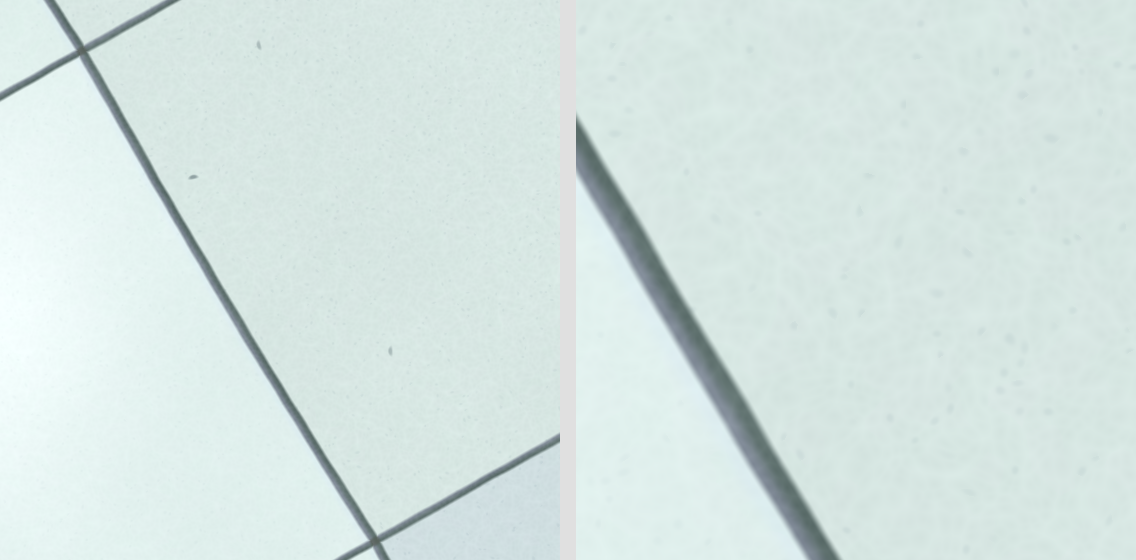
Left, the full canvas; right, a detail of the centre.
Reproduce this texture procedurally as a WebGL 1 fragment shader.

```glsl
precision highp float;
// Large pale floor tiles seen at a slant, with dark, slightly bowed grout lines.
// A skewed grid gives the joints; cellular noise mottles the glaze, and a soft
// glow brightens the left side. A few small dark marks lie on the main tile.

uniform vec2 u_resolution;

vec2 hash2(vec2 p) {
  p = vec2(dot(p, vec2(127.1, 311.7)), dot(p, vec2(269.5, 183.3)));
  return fract(sin(p) * 43758.55);
}

// Distance to the nearest cell point (x) and that cell's random value (y).
vec2 cellular(vec2 p) {
  vec2 cell = floor(p);
  vec2 nearest = vec2(9.0, 0.0);
  for (int j = -1; j <= 1; j++) {
    for (int i = -1; i <= 1; i++) {
      vec2 id = cell + vec2(float(i), float(j));
      vec2 h = hash2(id);
      float d = length(id + h - p);
      if (d < nearest.x) nearest = vec2(d, h.x);
    }
  }
  return nearest;
}

// Sum of sines, about -1 to 1, for slow unevenness.
float waves(vec2 p) {
  return 0.5 * sin(p.x + 1.7 * sin(p.y * 0.8)) + 0.3 * sin(p.y * 1.9 + p.x * 1.3)
       + 0.2 * sin(p.x * 3.7 - p.y * 2.9);
}

// Coverage of a joint of the given half width at signed distance d.
float joint(float d, float halfWidth) {
  float soft = 0.0025 + 0.5 / u_resolution.y;
  return 1.0 - smoothstep(halfWidth - soft, halfWidth + soft, abs(d));
}

void main() {
  vec2 uv = gl_FragCoord.xy / u_resolution;

  // Tile coordinates: x across the long joint, y down along it.
  vec2 q = uv - vec2(0.146, 0.909);
  vec2 grid = vec2(dot(q, vec2(0.842, 0.503)), dot(q, vec2(0.480, -0.855)));
  grid.x += 0.008 * abs(sin(3.14159 * grid.y));
  grid += 0.0007 * vec2(waves(grid.yy * 31.0), waves(grid.xx * 27.0 + 2.0));
  vec2 dist = (fract(grid + 0.5) - 0.5) * 1.02;

  // Each tile reflects the light a little differently.
  float lit = 1.0 - smoothstep(-0.004, 0.004, grid.x);
  float lower = smoothstep(0.996, 1.004, grid.y);
  float upper = 1.0 - smoothstep(-0.004, 0.004, grid.y);
  vec3 glaze = mix(vec3(0.845, 0.905, 0.890), vec3(0.880, 0.941, 0.930), lit);
  glaze -= vec3(0.030, 0.032, 0.008) * lower * (1.0 - lit);
  glaze -= vec3(0.015, 0.010, 0.015) * upper * lit;
  vec2 toGlow = (uv - vec2(-0.03, 0.45)) * vec2(1.0, 0.65);
  glaze += vec3(0.080, 0.058, 0.068) * lit * exp(-18.0 * dot(toGlow, toGlow));
  glaze += 0.006 * waves(uv * 9.0);

  // Fine mottling with a faint drift of tint, weaker where the glow washes it out.
  vec2 warp = 0.006 * vec2(waves(uv.yx * 50.0), waves(uv * 43.0));
  vec2 fine = cellular((uv + warp) * 115.0);
  vec2 broad = cellular((uv + warp) * 48.0 + 7.0);
  float mottle = 0.022 * (fine.x - 0.45) + 0.016 * (broad.x - 0.45);
  glaze += mottle * mix(1.0, 0.6, lit);
  glaze += (broad.y - 0.5) * vec3(0.006, -0.002, 0.004);
  float fleck = smoothstep(0.90, 0.96, fine.y) * (1.0 - smoothstep(0.1, 0.45, fine.x));
  glaze -= vec3(0.030, 0.026, 0.020) * fleck * mix(1.0, 0.5, lit);

  // Small oblong marks along a curve, each turned differently.
  for (int i = 0; i < 3; i++) {
    float k = float(i);
    vec2 m = uv - vec2(0.462 + k * (0.2345 * k - 0.3515), 0.919 - k * (0.197 + 0.038 * k));
    float turn = 1.8 - 3.1 * k + 1.5 * k * k;
    vec2 axis = vec2(cos(turn), sin(turn));
    m = vec2(dot(m, axis), dot(m, vec2(-axis.y, axis.x)));
    m.y += 18.0 * m.x * m.x;
    float mark = 1.0 - smoothstep(0.3, 1.2, length(m / vec2(0.010, 0.0045)));
    glaze = mix(glaze, vec3(0.50, 0.57, 0.58), mark * (0.5 + 0.3 * k * (2.0 - k)));
  }

  // Grout: violet grey on the lit edge, dark green grey on the other.
  float wear = waves(grid * 19.0);
  float along = joint(dist.x, 0.0083 + 0.0005 * wear);
  float across = joint(dist.y, 0.0066 + 0.0005 * wear);
  float side = mix(dist.y, dist.x, step(across, along));
  vec3 grout = mix(vec3(0.50, 0.54, 0.59), vec3(0.37, 0.44, 0.43),
                   smoothstep(-0.006, 0.004, side));
  grout += 0.025 * wear + 0.05 * (fine.x - 0.45);
  grout = mix(grout, vec3(0.34, 0.37, 0.34), 0.7 * along * across);

  // Cool fringe beside the joints, then the joints themselves.
  float fringe = exp(-pow((dist.x + 0.013) / 0.006, 2.0));
  glaze += vec3(-0.012, -0.008, 0.012) * fringe;
  vec3 color = mix(glaze, grout, max(along, across));
  gl_FragColor = vec4(clamp(color, 0.0, 1.0), 1.0);
}
```
